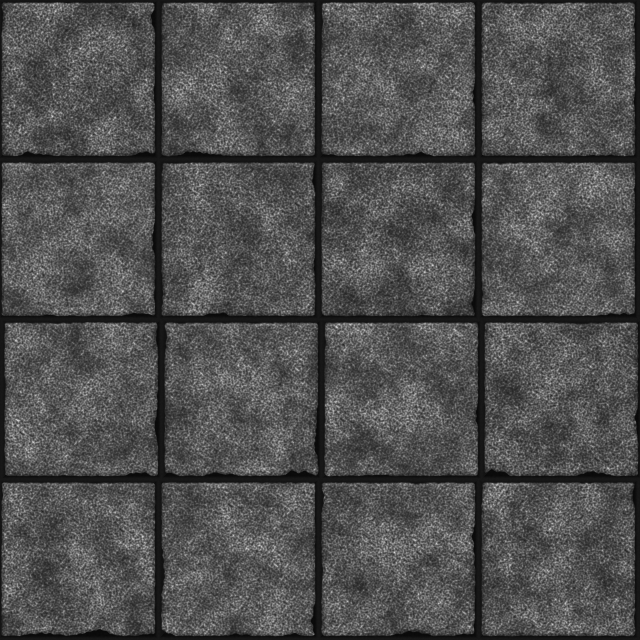
Give the GLSL for this texture, as a Shadertoy shader.

```glsl
// Worn dark stone tiles in a four by four grid with narrow, shadowed joints.
// Each tile is a rounded box whose sides are chipped by gradient noise;
// layered noise mottles its face and a thin highlight catches its top edge.

const float GRID = 4.0;                          // tiles across and down
const vec2  HALF_SIZE = vec2(0.479);             // tile half size, in cells
const float CORNER = 0.018;                      // corner radius, in cells
const vec2  TILE_OFFSET = vec2(-0.0104, 0.005);  // tile centre within its cell
const float SHIFTED_ROW = 1.0;                   // row set slightly to the right
const float ROW_SHIFT = 0.019;
const float CHIP_DEPTH = 0.055;
const float ROUGHNESS = 0.005;
const float BLOTCH_SCALE = 3.6;                  // largest stains per tile
const float BLOTCH_GAIN = 0.15;
const float GRAIN_SCALE = 79.0;                  // fine grains per tile
const float GRAIN_GAIN = 0.23;
const float TILE_VARIATION = 0.03;
const float RIM_LIGHT = 0.13;
const vec3  STONE = vec3(0.337);
const vec3  GROUT = vec3(0.092);
const vec3  SHADOW = vec3(0.040);

vec2 hash22(vec2 p) {
    vec3 h = fract(p.xyx * vec3(0.1031, 0.1030, 0.0973));
    h += dot(h, h.yzx + 33.33);
    return fract((h.xx + h.yz) * h.zy);
}

float cornerGradient(vec2 corner, vec2 offset) {
    float angle = 6.2832 * hash22(corner).x;
    return dot(vec2(cos(angle), sin(angle)), offset);
}

float gradientNoise(vec2 p) {
    vec2 i = floor(p), f = fract(p);
    vec2 w = f * f * f * (f * (f * 6.0 - 15.0) + 10.0);
    vec2 e = vec2(1.0, 0.0);
    float low = mix(cornerGradient(i, f), cornerGradient(i + e, f - e), w.x);
    float high = mix(cornerGradient(i + e.yx, f - e.yx),
                     cornerGradient(i + e.xx, f - e.xx), w.x);
    return mix(low, high, w.y);
}

float fbm(vec2 p) {
    float sum = 0.0, gain = 1.0;
    for (int octave = 0; octave < 5; octave++) {
        sum += gain * gradientNoise(p);
        p = mat2(1.6, 1.2, -1.2, 1.6) * p + 17.3;
        gain *= 0.75;
    }
    return sum;
}

// Depth of material lost along one side of a tile
float edgeWear(float along, float seed, float strength) {
    float chip = max(gradientNoise(vec2(along * 4.0, seed)) - 0.12, 0.0);
    float ragged = gradientNoise(vec2(along * 24.0, seed + 9.4));
    chip *= 1.0 + 0.9 * ragged;
    return strength * CHIP_DEPTH * chip + ROUGHNESS * ragged;
}

vec3 stoneColor(vec2 p, vec2 seed) {
    float blotch = fbm(p * BLOTCH_SCALE + seed * 60.0);
    vec2 g = mat2(0.8, 0.6, -0.6, 0.8) * p * GRAIN_SCALE + seed * 90.0;
    float grain = gradientNoise(g) + 0.5 * gradientNoise(g * 0.57 + 31.0);
    float tone = BLOTCH_GAIN * blotch + TILE_VARIATION * (seed.x - 0.5);
    tone += GRAIN_GAIN * grain * (1.0 + 0.7 * blotch);
    tone += 0.25 * max(grain, 0.0) * max(grain, 0.0);   // pale speckles
    return max(STONE + tone, vec3(0.13));
}

void mainImage(out vec4 fragColor, in vec2 fragCoord) {
    // Cell layout, wrapped so that the whole sheet repeats
    vec2 p = fragCoord / iResolution.xy * GRID - TILE_OFFSET;
    float row = mod(floor(p.y), GRID);
    if (row == SHIFTED_ROW) p.x -= ROW_SHIFT;
    vec2 cell = mod(floor(p), GRID);
    vec2 q = fract(p) - 0.5;
    vec2 seed = hash22(cell + 3.7);

    // Chipped outline: the bottom and right sides wear the most
    vec2 side = step(0.0, q);
    vec2 strength = mix(vec2(0.65, 1.4), vec2(1.2, 0.3), side);
    vec2 sideSeed = seed * 70.0 + side * 23.6 + vec2(0.5, 40.5);
    vec2 wear = vec2(edgeWear(q.y, sideSeed.x, strength.x),
                     edgeWear(q.x, sideSeed.y, strength.y));
    vec2 unworn = abs(q) - HALF_SIZE;
    vec2 worn = unworn + wear;
    vec2 a = worn + CORNER;
    float d = length(max(a, 0.0)) + min(max(a.x, a.y), 0.0) - CORNER;

    // Joint: darkest below and to the right of each tile
    bool shaded = unworn.x > unworn.y ? q.x > 0.0 : q.y < 0.0;
    float open = smoothstep(-0.004, 0.02, max(unworn.x, unworn.y));
    float lit = shaded ? open : 0.55 + 0.45 * open;
    vec3 joint = mix(SHADOW, GROUT, lit);
    joint += 0.012 * gradientNoise(q * GRAIN_SCALE + seed * 50.0);

    // Stone face: soft dark border and broken highlight along the top
    vec3 stone = stoneColor(q, seed);
    stone *= mix(0.72, 1.0, smoothstep(0.0, 0.028, -d));
    float rim = side.y * smoothstep(0.002, 0.009, -worn.y)
              * smoothstep(0.026, 0.009, -worn.y)
              * smoothstep(0.0, 0.03, -worn.x);
    float broken = gradientNoise(vec2(q.x * 9.0, seed.y * 40.0));
    stone += RIM_LIGHT * rim * (1.0 + 1.2 * broken);

    float blur = max(0.8 * GRID / iResolution.y, 0.004);
    float mask = smoothstep(blur, -blur, d);
    fragColor = vec4(mix(joint, stone, mask), 1.0);
}
```
